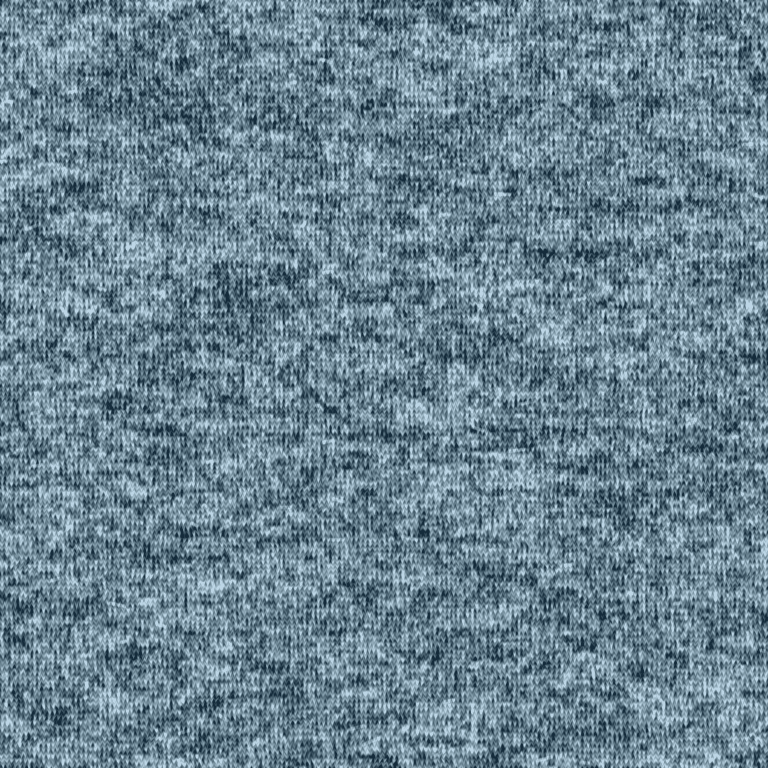
Write a three.js fragment shader that draws this texture.

```glsl
// Heathered blue-grey jersey: fine knit columns of V-shaped stitches,
// mottled by yarn tone noise, soft horizontal streaks and stray pale fibres.
// All layers add up to one tone, which is mapped to a dark-to-pale ramp.

#define WALES 165.0        // stitch columns across the canvas
#define COURSES 138.0      // stitch rows up the canvas
#define SLANT 0.65         // rise of each stitch leg, in rows
#define STITCH 0.13        // contrast of the knit relief
#define YARN 0.52          // contrast from stitch to stitch
#define GRAIN 0.58         // contrast of the fine fibres
#define HEATHER 0.36       // contrast of the mottled patches
#define STREAK 0.24        // contrast of the long row streaks
#define FLECK_CELLS 24.0   // grid for the stray fibres
#define FLECK_SHARE 0.32   // part of the cells that hold a fibre

varying vec2 vUv;

const float TAU = 6.2831853;
const vec3 DARK_NAVY = vec3(0.08, 0.17, 0.23);
const vec3 MID_SLATE = vec3(0.42, 0.52, 0.575);
const vec3 PALE_BLUE = vec3(0.74, 0.84, 0.90);

float hash(vec2 p) {
  vec3 q = fract(vec3(p.xyx) * 0.1031);
  q += dot(q, q.yzx + 33.33);
  return fract((q.x + q.y) * q.z);
}

// Value noise centred on zero
float noise(vec2 p) {
  vec2 i = floor(p);
  vec2 f = fract(p);
  f = f * f * (3.0 - 2.0 * f);
  float low = mix(hash(i), hash(i + vec2(1.0, 0.0)), f.x);
  float high = mix(hash(i + vec2(0.0, 1.0)), hash(i + 1.0), f.x);
  return mix(low, high, f.y) - 0.5;
}

// Position in the knit: x counts columns, y counts rows along slanted legs
vec2 knitSpace(vec2 uv) {
  float wale = uv.x * WALES + 0.5 * noise(uv * vec2(45.0, 70.0));
  float leg = abs(fract(wale) - 0.5) * 2.0;
  float course = uv.y * COURSES - SLANT * leg;
  course += 0.9 * noise(uv * vec2(50.0, 40.0) + 17.0);
  return vec2(wale, course);
}

// Rounded loops with dark grooves between columns and rows
float stitchRelief(vec2 knit) {
  float column = -cos(TAU * knit.x);
  float row = cos(TAU * knit.y);
  return column + 0.85 * row;
}

// Patches and streaks, wider than they are tall
float heather(vec2 uv) {
  float patches = noise(uv * vec2(42.0, 84.0) + 5.0);
  patches += 0.55 * noise(uv * vec2(14.0, 30.0) + 41.0);
  float streaks = noise(uv * vec2(11.0, 125.0) + 73.0);
  return HEATHER * patches + STREAK * streaks;
}

// Short pale fibres, one at most in each cell
float flecks(vec2 uv) {
  vec2 p = uv * FLECK_CELLS;
  vec2 home = floor(p);
  float cover = 0.0;
  for (int j = -1; j <= 1; j++) {
    for (int i = -1; i <= 1; i++) {
      vec2 cell = home + vec2(float(i), float(j));
      float present = step(hash(cell + 211.0), FLECK_SHARE);
      vec2 center = cell + vec2(hash(cell + 31.0), hash(cell + 67.0));
      float spread = hash(cell + 97.0) * 2.0 - 1.0;
      float angle = 0.25 + 1.4 * spread * abs(spread);
      float halfLength = mix(0.04, 0.24, hash(cell + 131.0));
      vec2 along = vec2(cos(angle), sin(angle));
      vec2 d = p - center;
      float t = clamp(dot(d, along), -halfLength, halfLength);
      float fibre = 1.0 - smoothstep(0.02, 0.085, length(d - along * t));
      float strength = mix(0.4, 1.0, hash(cell + 163.0));
      cover = max(cover, present * strength * fibre);
    }
  }
  return cover;
}

void main() {
  vec2 knit = knitSpace(vUv);

  // Tone of the knit, the yarn and the loose fibres
  float tone = 0.5 + STITCH * stitchRelief(knit);
  tone += YARN * noise(knit * vec2(1.9, 1.0));
  tone += GRAIN * noise(vUv * vec2(265.0, 205.0) + 300.0);
  tone += heather(vUv);
  tone += 0.34 * flecks(vUv);
  tone = clamp(tone, 0.0, 1.0);

  // Dark, middle and pale yarn colours
  vec3 color = mix(DARK_NAVY, MID_SLATE, smoothstep(-0.5, 0.5, tone) * 2.0 - 1.0);
  color = tone < 0.5 ? mix(DARK_NAVY, MID_SLATE, tone * 2.0)
                     : mix(MID_SLATE, PALE_BLUE, tone * 2.0 - 1.0);
  gl_FragColor = vec4(color, 1.0);
}
```
